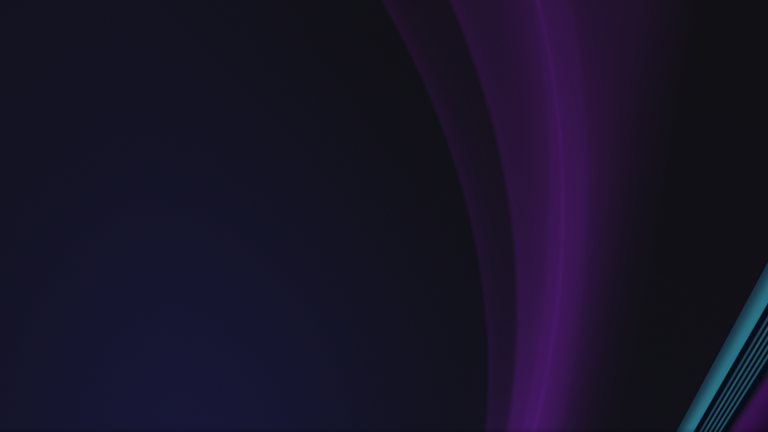
Give the GLSL for this background, as a WebGL 1 fragment shader.

```glsl
precision highp float;
// Dark backdrop: a blue glow at lower left, translucent violet veils bounded
// by parabolic arcs, and a fan of teal streaks in the lower right corner.
// Lengths are in canvas heights, with the origin at the lower left.

uniform vec2 u_resolution;

const vec3 NIGHT = vec3(0.066, 0.063, 0.080);
const vec3 BLUE = vec3(0.024, 0.026, 0.135);
const vec3 VIOLET = vec3(0.26, 0.03, 0.38);
const vec3 NAVY = vec3(0.035, 0.045, 0.10);
const vec3 TEAL = vec3(0.15, 0.47, 0.49);
const vec3 PLUM = vec3(0.22, 0.07, 0.31);

float hash(vec2 p) {
  return fract(sin(dot(p, vec2(12.9898, 78.233))) * 43758.5453);
}

float bell(float d, float width) {
  return exp(-d * d / (width * width));
}

// Signed horizontal distance to a parabola that opens to the left
float arcDistance(vec2 p, vec2 apex, float bend) {
  float h = p.y - apex.y;
  return p.x - apex.x + bend * h * h;
}

// Veil starting at d = 0, with a brighter rim that fades to the right
float veil(float d, float body, float rim, float soft) {
  return smoothstep(-soft, soft, d) * (body + rim * exp(-max(d, 0.0) / 0.035));
}

// Soft-edged strip between two fan coordinates
float strip(float s, float a, float b, float soft) {
  return smoothstep(a - soft, a + soft, s) * (1.0 - smoothstep(b - soft, b + soft, s));
}

vec3 backdrop(vec2 p) {
  vec2 q = (p - vec2(0.52, -0.08)) / vec2(0.56, 0.72);
  float glow = exp(-dot(q, q));
  float leftHaze = 0.30 * (1.0 - smoothstep(0.2, 1.0, p.x));
  float rightHaze = 0.10 * smoothstep(1.2, 1.6, p.x) * (1.0 - p.y);
  return NIGHT + BLUE * (0.78 * glow + leftHaze + rightHaze);
}

float violetLight(vec2 p, float px) {
  float outer = arcDistance(p, vec2(1.130, 0.14), 0.333);
  float inner = arcDistance(p, vec2(1.197, 0.28), 0.300);
  float crest = arcDistance(p, vec2(1.303, 0.52), 0.250);
  float back = arcDistance(p, vec2(1.361, 0.56), 0.200);

  float light = veil(outer, 0.07, 0.17, 0.004 + px);
  light += veil(inner, 0.18, 0.13, 0.006 + px);

  // Broad core and thin highlight along the crest
  float core = bell(crest, crest < 0.0 ? 0.075 : 0.10);
  light += core * mix(0.40, 0.20, p.y);
  light += 0.11 * bell(crest, 0.003 + px);
  light += 0.07 * strip(back, -0.09, 0.0, 0.003 + px);

  float farEdge = 1.46 + 0.20 * p.y;
  return light * (1.0 - smoothstep(farEdge - 0.24, farEdge, p.x));
}

// Thin bright streaks with varied strength between 0.50 and 1.0
float fineStreaks(float s, float soft) {
  float sum = 0.0;
  for (int i = 0; i < 5; i++) {
    float k = float(i);
    float center = 0.53 + 0.105 * k;
    float power = 0.55 + 0.4 * hash(vec2(k, 3.0));
    sum += power * strip(s, center - 0.026, center + 0.026, soft);
  }
  return sum;
}

vec3 addFan(vec3 color, vec2 p, float px) {
  // Fan coordinate: 0 on the left border, 1 on the right border
  float start = 1.565 + 0.54 * p.y;
  float width = 0.106 + 0.10 * p.y;
  float s = (p.x - start) / width;
  float soft = 0.008 + 0.7 * px / width;

  color = mix(color, NAVY, strip(s, -0.02, 1.12, soft));
  float broad = strip(s, 0.0, 0.38, soft) * mix(0.35, 0.85, smoothstep(0.0, 0.30, s));
  float fine = fineStreaks(s, soft);
  color += TEAL * (broad + 0.75 * fine);

  // Violet surface beyond the streaks
  float surface = smoothstep(1.08, 1.30, s);
  float shade = mix(1.0, 0.6, smoothstep(1.3, 2.0, s));
  return mix(color, PLUM * shade, surface);
}

void main() {
  vec2 p = gl_FragCoord.xy / u_resolution.y;
  float px = 1.0 / u_resolution.y;

  vec3 color = backdrop(p);
  color += VIOLET * violetLight(p, px);
  color = addFan(color, p, px);

  // Slight shade on the bottom rim, then dither against banding
  color *= mix(0.85, 1.0, smoothstep(0.0, 0.012, p.y));
  color += (hash(gl_FragCoord.xy) - 0.5) / 255.0;
  gl_FragColor = vec4(color, 1.0);
}
```
